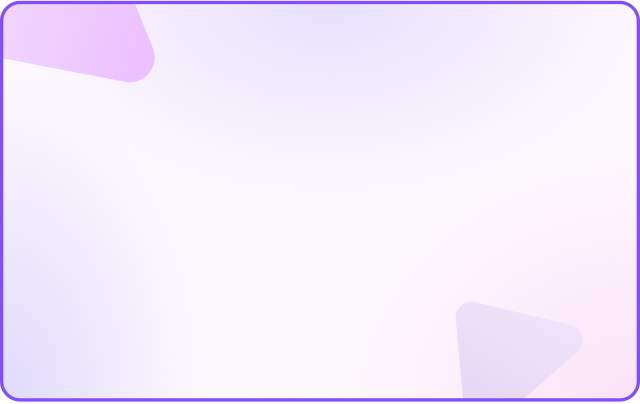
Give the GLSL for this background, as a Shadertoy shader.

```glsl
const vec3 WHITE = vec3(1.0);
const vec3 BLUSH = vec3(0.995, 0.974, 0.999);
const vec3 LAVENDER = vec3(0.908, 0.877, 0.992);
const vec3 PERIWINKLE = vec3(0.878, 0.853, 0.988);
const vec3 PINK = vec3(0.982, 0.885, 0.966);
const vec3 VIOLET = vec3(0.51, 0.30, 1.0);
const vec3 ORCHID_LIGHT = vec3(0.948, 0.838, 0.996);
const vec3 ORCHID_DEEP = vec3(0.922, 0.755, 1.0);
const vec3 LILAC_LIGHT = vec3(0.947, 0.886, 0.985);
const vec3 LILAC_DEEP = vec3(0.906, 0.851, 0.960);

// Distance to a segment
float segmentDistance(vec2 p, vec2 a, vec2 b) {
    vec2 edge = b - a;
    float t = clamp(dot(p - a, edge) / dot(edge, edge), 0.0, 1.0);
    return length(p - a - edge * t);
}

float side(vec2 p, vec2 a, vec2 b) {
    vec2 edge = b - a, q = p - a;
    return edge.x * q.y - edge.y * q.x;
}

// Signed distance to a triangle grown by a corner radius
float roundedTriangle(vec2 p, vec2 a, vec2 b, vec2 c, float radius) {
    float d = min(segmentDistance(p, a, b),
              min(segmentDistance(p, b, c), segmentDistance(p, c, a)));
    float turn = sign(side(c, a, b));
    float inner = min(side(p, a, b) * turn,
                  min(side(p, b, c) * turn, side(p, c, a) * turn));
    return (inner > 0.0 ? -d : d) - radius;
}

float roundedBox(vec2 p, vec2 halfSize, float radius) {
    vec2 q = abs(p) - halfSize + radius;
    return length(max(q, 0.0)) + min(max(q.x, q.y), 0.0) - radius;
}

// Antialiased coverage of a distance field
float coverage(float d, float pixel) {
    return clamp(0.5 - d / pixel, 0.0, 1.0);
}

// Elliptical falloff from one at the center to zero at the radii
float glow(vec2 p, vec2 center, vec2 radii) {
    return max(1.0 - length((p - center) / radii), 0.0);
}

float hash(vec2 p) {
    vec3 q = fract(vec3(p.xyx) * 0.1031);
    q += dot(q, q.yzx + 33.33);
    return fract((q.x + q.y) * q.z);
}

// Position along the line from a to b, limited to 0..1
float ramp(vec2 p, vec2 a, vec2 b) {
    vec2 axis = b - a;
    return clamp(dot(p - a, axis) / dot(axis, axis), 0.0, 1.0);
}

void mainImage(out vec4 fragColor, in vec2 fragCoord) {
    float pixel = 1.0 / iResolution.y;
    vec2 p = fragCoord * pixel;
    float width = iResolution.x * pixel;

    // Soft glows
    vec3 color = BLUSH;
    color = mix(color, LAVENDER, glow(p, vec2(0.813, 1.01), vec2(0.80, 0.50)));
    color = mix(color, PERIWINKLE, glow(p, vec2(0.0, 0.01), vec2(0.50, 0.82)));
    color = mix(color, PINK, glow(p, vec2(width, 0.0), vec2(0.74, 0.62)));

    // Upper left triangle
    float orchid = roundedTriangle(p, vec2(-0.204, 0.959), vec2(0.321, 0.858),
                                   vec2(0.167, 1.239), 0.0617);
    vec3 orchidColor = mix(ORCHID_LIGHT, ORCHID_DEEP,
                           ramp(p, vec2(0.0, 0.95), vec2(0.36, 0.84)));
    color = mix(color, orchidColor, coverage(orchid, pixel));

    // Lower right triangle
    float lilac = roundedTriangle(p, vec2(1.167, 0.214), vec2(1.403, 0.158),
                                  vec2(1.189, -0.029), 0.039);
    vec3 lilacColor = mix(LILAC_LIGHT, LILAC_DEEP,
                          ramp(p, vec2(1.34, 0.23), vec2(1.22, 0.01)));
    color = mix(color, lilacColor, coverage(lilac, pixel));

    // Dither against banding
    color += (hash(fragCoord) - 0.5) / 255.0;

    // Rounded frame and the white outside it
    float frame = roundedBox(p - vec2(0.5 * width, 0.502),
                             vec2(0.5 * width, 0.496), 0.05);
    color = mix(VIOLET, color, coverage(frame + 0.0082, pixel));
    color = mix(WHITE, color, coverage(frame, pixel));

    fragColor = vec4(color, 1.0);
}
```
